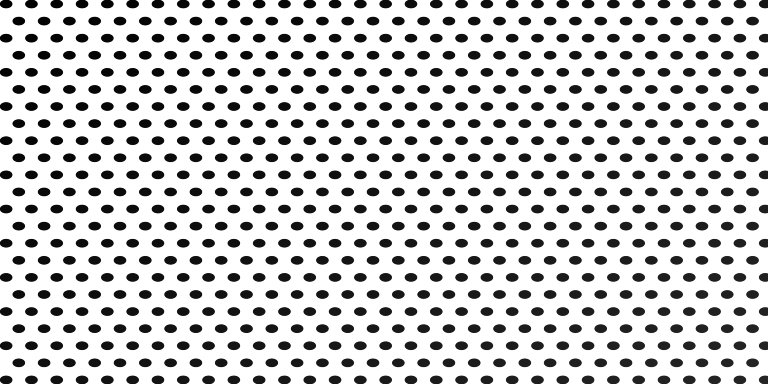
Reproduce this pattern procedurally as a Shadertoy shader.

```glsl
// Staggered rows of small dark ellipses on white, ink fading slightly across the diagonal.

// Lengths are fractions of the canvas height
#define PITCH      vec2(0.06589, 0.0445)
#define FIRST_DOT  vec2(0.0160, 0.0104)
#define DOT_RADII  vec2(0.0164, 0.0113)
#define EDGE_PX    1.2
#define PAPER      vec3(1.0)
#define INK_DARK   vec3(0.0)
#define INK_FADED  vec3(0.145)
#define FADE_DIR   vec2(0.6, 0.4)

// Approximate signed distance to an axis-aligned ellipse
float ellipseDistance(vec2 p, vec2 radii) {
    float k = length(p / radii);
    float slope = length(p / (radii * radii));
    return k * (k - 1.0) / max(slope, 1e-4);
}

// Offset from the nearest dot centre, odd rows shifted by half a pitch
vec2 staggeredCell(vec2 p) {
    float row = floor(p.y / PITCH.y + 0.5);
    p.x -= 0.5 * PITCH.x * mod(row, 2.0);
    return (fract(p / PITCH + 0.5) - 0.5) * PITCH;
}

void mainImage(out vec4 fragColor, in vec2 fragCoord) {
    // Position measured from the top left corner
    vec2 fromTop = vec2(fragCoord.x, iResolution.y - fragCoord.y);
    vec2 p = fromTop / iResolution.y;

    // Dot coverage with a smoothed edge
    vec2 local = staggeredCell(p - FIRST_DOT);
    float halfEdge = 0.5 * EDGE_PX / iResolution.y;
    float coverage = 1.0 - smoothstep(-halfEdge, halfEdge, ellipseDistance(local, DOT_RADII));

    // Ink lightens towards the lower right
    float fade = dot(fromTop / iResolution.xy, FADE_DIR);
    vec3 ink = mix(INK_DARK, INK_FADED, fade);

    fragColor = vec4(mix(PAPER, ink, coverage), 1.0);
}
```
